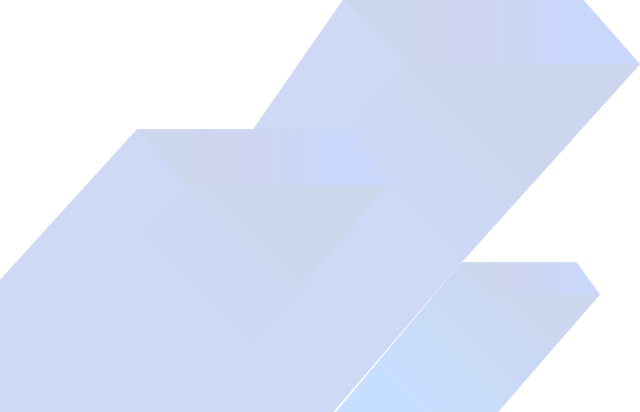
Reproduce this background procedurally as a WebGL 2 fragment shader.

```glsl
#version 300 es
precision highp float;
// Pale blue slanted prisms with softly shaded faces on white.

uniform vec2 u_resolution;
out vec4 outColor;

const vec2 GRID = vec2(7.68, 4.95);            // canvas extent, y pointing down
const vec3 PAPER = vec3(1.0);
const vec3 SIDE = vec3(0.806, 0.850, 0.964);
const vec3 SHADE = vec3(0.800, 0.838, 0.925);
const vec3 LILAC = vec3(0.806, 0.836, 0.942);
const vec3 BRIGHT = vec3(0.788, 0.844, 0.984);
const vec3 HAZE = vec3(0.800, 0.856, 0.968);
const vec3 SKY = vec3(0.782, 0.874, 1.000);

// Signed distance to the line a-b, positive on its inner side.
float inside(vec2 p, vec2 a, vec2 b) {
    vec2 e = normalize(b - a);
    return e.x * (p.y - a.y) - e.y * (p.x - a.x);
}

// Convex quad with corners in clockwise order; positive inside.
float quad(vec2 p, vec2 a, vec2 b, vec2 c, vec2 d) {
    return min(min(inside(p, a, b), inside(p, b, c)),
               min(inside(p, c, d), inside(p, d, a)));
}

// Antialiased coverage of a distance.
float cover(float dist) {
    float pixel = GRID.y / u_resolution.y;
    return clamp(dist / pixel + 0.5, 0.0, 1.0);
}

// Horizontal sheen of a top face.
vec3 topColor(float x, float start, float end) {
    float t = clamp((x - start) / (end - start), 0.0, 1.0);
    vec3 c = mix(SHADE, LILAC, smoothstep(0.0, 0.5, t));
    return mix(c, BRIGHT, smoothstep(0.45, 0.9, t));
}

// Diagonal fade of a front face, from shade at upper right to far colour.
vec3 frontColor(vec2 p, float start, float end, vec3 far) {
    float t = clamp((p.x - p.y - start) / (end - start), 0.0, 1.0);
    return mix(SHADE, far, t);
}

void main() {
    vec2 p = gl_FragCoord.xy / u_resolution * GRID;
    p.y = GRID.y - p.y;
    vec3 color = PAPER;

    // Back prism: body, front and top
    vec2 notch = vec2(5.54, 3.15);
    vec2 backCorner = vec2(7.68, 0.77);
    vec2 backInner = vec2(4.87, 0.77);
    vec2 backCrest = vec2(4.32, -0.3);
    vec2 backFoot = vec2(0.51, 5.2);
    float body = max(quad(p, backCrest, backCorner, notch, backFoot),
                     quad(p, backCrest, notch, vec2(3.786, 5.2), backFoot));
    float front = quad(p, backInner, backCorner, notch, vec2(3.0, 2.85));
    float top = quad(p, vec2(3.81, -0.3), vec2(6.74, -0.3), backCorner, backInner);
    color = mix(color, SIDE, cover(body));
    color = mix(color, frontColor(p, 5.0, 2.2, SIDE), cover(min(front, body)));
    color = mix(color, topColor(p.x, 4.3, 7.3), cover(top));

    // Middle prism
    vec2 midCrest = vec2(1.64, 1.555);
    vec2 midRidge = vec2(4.20, 1.555);
    vec2 midCorner = vec2(4.64, 2.225);
    vec2 midInner = vec2(2.25, 2.225);
    body = quad(p, midCrest, midRidge, vec2(2.3, 5.2), vec2(-1.67, 5.2));
    front = quad(p, midInner, midCorner, vec2(2.2, 5.15), vec2(-0.4, 5.15));
    top = quad(p, midCrest, midRidge, midCorner, midInner);
    color = mix(color, SIDE, cover(body));
    color = mix(color, frontColor(p, 1.1, -1.5, HAZE), cover(front));
    color = mix(color, topColor(p.x, 1.8, 4.4), cover(top));

    // Small prism, parted from the back one by a tapering gap
    vec2 smallRidge = vec2(6.92, 3.15);
    vec2 smallCorner = vec2(7.20, 3.54);
    vec2 smallInner = vec2(5.87, 3.54);
    front = quad(p, notch, smallCorner, vec2(5.76, 5.2), vec2(3.82, 5.2));
    top = quad(p, notch, smallRidge, smallCorner, smallInner);
    color = mix(color, frontColor(p, 3.2, 0.1, SKY), cover(front));
    color = mix(color, topColor(p.x, 5.5, 7.2), cover(top));

    outColor = vec4(color, 1.0);
}
```
